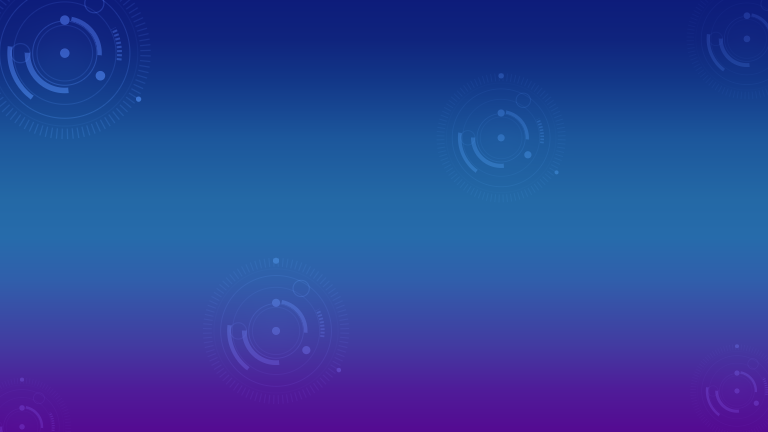
Give the GLSL for this background, as a WebGL 2 fragment shader.

```glsl
#version 300 es
precision highp float;

uniform vec2 u_resolution;
out vec4 outColor;

const float TAU = 6.28318;
const vec3 LIGHT = vec3(0.27, 0.36, 0.47);
const float TICK_COUNT = 96.0;
const float DASH_COUNT = 84.0;

// Gradient stops: colour and height
const int STOP_COUNT = 10;
const vec4 STOPS[STOP_COUNT] = vec4[](
    vec4(0.33, 0.04, 0.57, 0.00), vec4(0.31, 0.11, 0.60, 0.10),
    vec4(0.26, 0.23, 0.63, 0.20), vec4(0.19, 0.37, 0.67, 0.35),
    vec4(0.15, 0.42, 0.67, 0.45), vec4(0.14, 0.41, 0.65, 0.54),
    vec4(0.11, 0.34, 0.61, 0.68), vec4(0.07, 0.21, 0.53, 0.82),
    vec4(0.06, 0.14, 0.49, 0.91), vec4(0.05, 0.11, 0.48, 1.00));

// Dials: centre, radius and opacity, in canvas heights
const int DIAL_COUNT = 6;
const vec4 DIALS[DIAL_COUNT] = vec4[](
    vec4(0.150, 0.877, 0.201, 0.55), vec4(1.160, 0.681, 0.151, 0.28),
    vec4(0.639, 0.234, 0.171, 0.28), vec4(1.729, 0.910, 0.141, 0.24),
    vec4(1.706, 0.095, 0.109, 0.24), vec4(0.051, 0.012, 0.115, 0.24));

// Dots of a dial: centre and radius, in dial radii
const int DOT_COUNT = 5;
const vec3 DOTS[DOT_COUNT] = vec3[](
    vec3(0.0, 0.0, 0.055), vec3(0.0, 0.38, 0.055), vec3(0.41, -0.26, 0.055),
    vec3(0.85, -0.53, 0.03), vec3(0.0, 0.95, 0.04));

// Thick arcs: radius, middle angle, half span and half width
const int ARC_COUNT = 3;
const vec4 ARCS[ARC_COUNT] = vec4[](
    vec4(0.40, 0.66, 0.72, 0.026), vec4(0.43, 3.97, 0.84, 0.032),
    vec4(0.635, 3.55, 0.53, 0.027));

// Thin rings: radius and strength
const int RING_COUNT = 5;
const vec2 RINGS[RING_COUNT] = vec2[](
    vec2(0.32, 0.30), vec2(0.37, 0.50), vec2(0.59, 0.30),
    vec2(0.75, 0.40), vec2(0.84, 0.12));

float fill(float d, float px) {
    return clamp(0.5 - d / px, 0.0, 1.0);
}

// Line that fades rather than widens below one pixel
float stroke(float d, float halfWidth, float px) {
    return fill(abs(d) - halfWidth, px) * min(1.0, 2.0 * halfWidth / px);
}

float arcDistance(vec2 p, vec4 arc) {
    float r = length(p);
    float turn = atan(p.y, p.x) - arc.y;
    float angle = abs(mod(turn + 0.5 * TAU, TAU) - 0.5 * TAU);
    return max(abs(r - arc.x) - arc.w, (angle - arc.z) * r);
}

// Radial strokes repeated around the centre
float spokes(vec2 p, float count, float halfWidth, float px) {
    float turn = atan(p.y, p.x) / TAU * count;
    float across = (fract(turn) - 0.5) * TAU / count * length(p);
    return stroke(across, halfWidth, px);
}

float dial(vec2 p, float px) {
    float r = length(p);
    float light = 0.10 * exp(-6.0 * r * r);

    for (int i = 0; i < RING_COUNT; i++)
        light += RINGS[i].y * stroke(r - RINGS[i].x, 0.006, px);
    for (int i = 0; i < ARC_COUNT; i++)
        light = max(light, 0.85 * fill(arcDistance(p, ARCS[i]), px));
    for (int i = 0; i < DOT_COUNT; i++)
        light = max(light, fill(length(p - DOTS[i].xy) - DOTS[i].z, px));

    // Small satellite rings
    float upper = length(p - vec2(0.34, 0.575)) - 0.11;
    float left = length(p - vec2(-0.51, 0.0)) - 0.11;
    light += 0.5 * stroke(upper, 0.007, px) + 0.35 * stroke(left, 0.007, px);

    // Dashes on the right and the outer ticks
    float dashBand = fill(arcDistance(p, vec4(0.63, 0.16, 0.31, 0.028)), px);
    light += 0.7 * dashBand * spokes(p, DASH_COUNT, 0.012, px);
    float tickBand = fill(abs(r - 0.93) - 0.06, px);
    light += 0.28 * tickBand * spokes(p, TICK_COUNT, 0.007, px);
    return min(light, 1.0);
}

vec3 background(float height) {
    vec3 color = STOPS[0].rgb;
    for (int i = 1; i < STOP_COUNT; i++) {
        float t = (height - STOPS[i - 1].w) / (STOPS[i].w - STOPS[i - 1].w);
        color = mix(color, STOPS[i].rgb, clamp(t, 0.0, 1.0));
    }
    return color;
}

void main() {
    vec2 uv = gl_FragCoord.xy / u_resolution.y;
    vec3 color = background(uv.y);
    for (int i = 0; i < DIAL_COUNT; i++) {
        vec4 d = DIALS[i];
        float px = 1.0 / (u_resolution.y * d.z);
        color += LIGHT * d.w * dial((uv - d.xy) / d.z, px);
    }
    outColor = vec4(color, 1.0);
}
```
